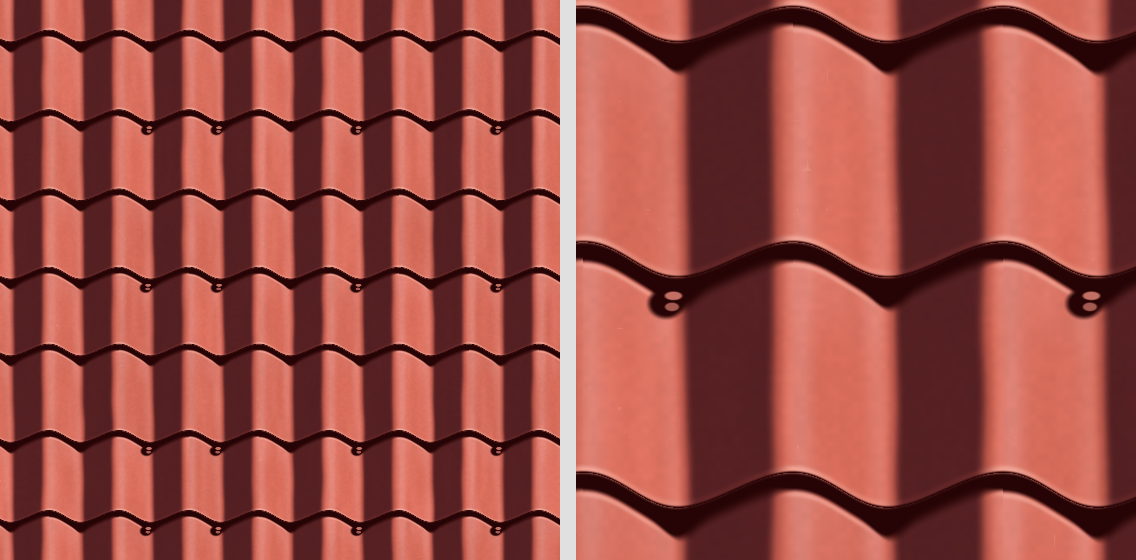
Left, the full canvas; right, a detail of the centre.
Write a three.js fragment shader that draws this texture.

```glsl
// Clay-red pressed metal roof tiles: wavy overlapping courses, ribbed shading and screws.
#define COLUMNS 8.0
#define ROWS 7.0
#define CREST_X 0.70      // first crest, in columns
#define COURSE_Y 0.383    // first course edge, in rows from the top
#define WAVE_DEPTH 0.146  // crest to trough, in rows
#define GAP 0.076         // thickness of the dark gap under a course
#define LOBE 0.055        // extra gap thickness in the trough
#define SOFT 0.012        // edge softness, in rows
#define VARIATION 0.035

varying vec2 vUv;

const float TAU = 6.2831853;
const vec3 SHADE = vec3(0.335, 0.125, 0.135);
const vec3 BRICK = vec3(0.72, 0.33, 0.28);
const vec3 CLAY = vec3(0.85, 0.425, 0.355);
const vec3 PINK = vec3(0.87, 0.51, 0.46);
const vec3 GLINT = vec3(0.97, 0.70, 0.64);
const vec3 DARK = vec3(0.15, 0.015, 0.018);

float hash(vec2 p) {
  vec3 q = fract(vec3(p.xyx) * 0.1031);
  q += dot(q, q.yzx + 33.33);
  return fract((q.x + q.y) * q.z);
}

// Value noise that wraps after the given whole number of cells
float noise(vec2 uv, vec2 cells) {
  vec2 p = uv * cells, i = floor(p), f = fract(p);
  f = f * f * (3.0 - 2.0 * f);
  vec2 a = mod(i, cells), b = mod(i + 1.0, cells);
  return mix(mix(hash(a), hash(vec2(b.x, a.y)), f.x),
             mix(hash(vec2(a.x, b.y)), hash(b), f.x), f.y);
}

float bell(float x, float center, float width) {
  float d = (x - center) / width;
  return exp(-d * d);
}

// Uneven laying: the middle courses sit slightly higher
float courseLift(float row) {
  float r = mod(row, ROWS);
  return r < 4.5 ? 0.08 * exp2(r - 4.0) : 0.0;
}

float ellipse(vec2 p, vec2 radius) {
  return 1.0 - smoothstep(0.75, 1.2, length(p / radius));
}

void main() {
  // Column phase: 0 on the crest, near 0.45 in the trough
  float u = vUv.x * COLUMNS - CREST_X;
  float column = mod(floor(u), COLUMNS);
  float p = fract(u);
  float ridge = p - step(0.7, p);
  float angle = TAU * p;
  float wave = 0.5 * WAVE_DEPTH * (1.0 - cos(angle + 0.15 * (1.0 - cos(angle))));

  // Course: distance below its own edge and above the next one
  float d = (1.0 - vUv.y) * ROWS - COURSE_Y - wave;
  float row = floor(d);
  row += step(row + 1.0 - courseLift(row + 1.0), d);
  float below = d - row + courseLift(row);
  float above = row + 1.0 - courseLift(row + 1.0) - d;
  row = mod(row, ROWS);
  float tileHash = hash(vec2(column, row) + 7.0);

  // Ribbed light and shade
  float wobble = 0.02 * (noise(vUv, vec2(16.0, 21.0)) - 0.5);
  float s = p + wobble - 0.02 * (below - 0.5);
  float light = 1.0 - smoothstep(0.41, 0.54, s) + smoothstep(0.85, 1.0, p + wobble);
  light = clamp(light, 0.0, 1.0);
  vec3 color = mix(SHADE, BRICK, smoothstep(0.0, 0.6, light));
  color = mix(color, CLAY, smoothstep(0.5, 1.0, light));

  // Pink sheen on the crest and flank, with faint streaks down the tile
  float streak = noise(vUv, vec2(96.0, 14.0));
  float sheen = 0.9 * bell(ridge, 0.04, 0.06) + 0.5 * bell(p, 0.38 + 0.06 * below, 0.06);
  sheen += 0.35 * (streak - 0.3) + 0.3 * smoothstep(0.45, 0.1, below);
  color = mix(color, PINK, clamp(sheen, 0.0, 1.0) * light * light);

  // Tone of each tile and fine grain
  float grain = noise(vUv, vec2(256.0)) - 0.5;
  color *= 1.0 + VARIATION * (tileHash - 0.5 + grain + streak - 0.5);

  // Sparse pale dust
  float dust = smoothstep(0.97, 1.0, noise(vUv + 0.37, vec2(170.0)));
  color = mix(color, GLINT, 0.25 * dust * light);

  // Rolled lip on the lower edge of the course
  float lip = bell(above, 0.016, 0.014);
  color = mix(color, mix(vec3(0.50, 0.20, 0.19), GLINT, light),
              lip * (0.3 + 0.4 * bell(ridge, 0.02, 0.15)));

  // Dark gap and its shadow, deepest in the trough
  float gap = GAP + LOBE * bell(p, 0.46, 0.09) + 0.01 * (tileHash - 0.5);
  float blur = SOFT + 0.025 * (1.0 - light);
  float glint = bell(below, gap + 0.018, 0.011) * smoothstep(-0.08, 0.03, ridge);
  color = mix(color, GLINT, 0.55 * glint * light * (1.0 - smoothstep(0.28, 0.44, ridge)));
  float shadow = 1.0 - smoothstep(gap - blur, gap + blur, below);
  shadow *= smoothstep(-SOFT, SOFT, below);
  shadow = max(shadow, 1.0 - smoothstep(0.0, SOFT, above));
  color = mix(color, DARK, shadow);

  // Screws in chosen troughs: dark washer with a split bright head
  bool screwColumn = column == 1.0 || (column > 0.0 && mod(column, 2.0) == 0.0);
  bool screwRow = row == 6.0 || mod(row, 2.0) == 1.0;
  if (screwColumn && screwRow) {
    vec2 q = vec2(p - 0.40 - 0.02 * (tileHash - 0.5), below + wave - 0.245);
    color = mix(color, DARK, ellipse(q - vec2(-0.01, 0.01), vec2(0.085, 0.062)));
    float head = ellipse(q - vec2(0.025, -0.022), vec2(0.042, 0.018));
    head = max(head, 0.8 * ellipse(q - vec2(0.018, 0.024), vec2(0.034, 0.018)));
    color = mix(color, PINK, 0.85 * head);
  }

  gl_FragColor = vec4(color, 1.0);
}
```
